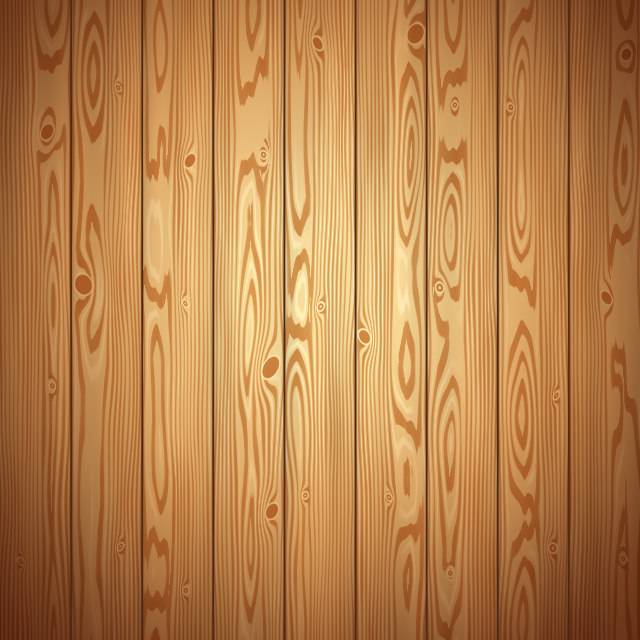
Write a WebGL 2 fragment shader that draws this texture.

```glsl
#version 300 es
precision highp float;

uniform vec2 u_resolution;
out vec4 fragColor;

const float PLANKS = 9.0;
const int KNOTS = 3;
const vec3 HONEY = vec3(0.96, 0.86, 0.61);
const vec3 AMBER = vec3(0.83, 0.61, 0.36);
const vec3 UMBER = vec3(0.39, 0.19, 0.085);
const vec3 GAP = vec3(0.32, 0.15, 0.07);
const vec3 GRAIN_TINT = vec3(0.87, 0.70, 0.53);
const vec3 KNOT_TINT = vec3(0.84, 0.62, 0.42);
const vec3 PALE_TINT = vec3(1.05, 1.11, 1.23);

float hash(vec2 p) {
  return fract(sin(dot(p, vec2(127.1, 311.7))) * 43758.5453);
}

float noise(vec2 p) {
  vec2 cell = floor(p);
  vec2 f = fract(p);
  f = f * f * (3.0 - 2.0 * f);
  float low = mix(hash(cell), hash(cell + vec2(1.0, 0.0)), f.x);
  float high = mix(hash(cell + vec2(0.0, 1.0)), hash(cell + vec2(1.0)), f.x);
  return mix(low, high, f.y);
}

// Soft-edged mask: 1 where d is below the limit
float below(float d, float limit, float soft) {
  return 1.0 - smoothstep(limit - soft, limit + soft, d);
}

// Knot centre in plank space (xy) and radius (z)
vec3 knotAt(float plank, float slot) {
  vec2 seed = vec2(plank + 3.0, slot * 7.0 + 1.0);
  float x = (hash(seed) - 0.5) * 0.085;
  float y = (slot + 0.12 + 0.76 * hash(seed + 17.0)) / float(KNOTS);
  float size = hash(seed + 41.0);
  return vec3(x, y, mix(0.0035, 0.015, size * size * size));
}

// Offset from a knot, sheared so that its outline tilts
vec2 knotOffset(vec2 p, vec3 knot) {
  vec2 d = p - knot.xy;
  d.y -= d.x * (hash(knot.xy) - 0.5) * 1.2;
  return d;
}

// Growth-ring count: parallel at the sides, arched along the heart
float ringPhase(vec2 p, float plank) {
  float eye = 0.0;
  for (int i = 0; i < KNOTS; i++) {
    vec3 knot = knotAt(plank, float(i));
    vec2 d = knotOffset(p, knot);
    vec2 q = d / (knot.z * vec2(2.0, 4.2));
    float pull = exp(-dot(q, q));
    p.x -= d.x * pull * 0.85;
    eye += 1.6 * pull * pull;
  }
  float seed = plank * 19.7;
  p.x += 0.010 * (noise(vec2(p.x * 18.0 + seed, p.y * 5.0)) - 0.5);
  float dx = p.x - (hash(vec2(plank, 5.0)) - 0.5) * 0.07;
  float spread = dx * dx / (abs(dx) + 0.007);
  float heart = exp(-dx * dx / 0.0003);
  float arches = 4.2 * noise(vec2(seed, p.y * 6.0 + seed)) * heart;
  float jitter = 0.8 * noise(vec2(p.x * 60.0 + seed, p.y * 9.0));
  return 165.0 * spread + arches + jitter + eye;
}

// Warm light pooled in the middle, darkening to the corners
vec3 woodLight(vec2 uv) {
  float r = length((uv - vec2(0.5, 0.55)) * vec2(1.04, 0.95));
  vec3 wood = mix(HONEY, AMBER, smoothstep(0.02, 0.44, r));
  return mix(wood, UMBER, smoothstep(0.30, 0.76, r));
}

// Fine dark lines that swell and redden at the arch tips
vec3 paintGrain(vec3 wood, vec2 p, float plank, float px) {
  const vec2 STEP = vec2(0.0005, 0.0);
  float phase = ringPhase(p, plank);
  float across = abs(ringPhase(p + STEP.xy, plank) - phase) / STEP.x;
  float along = abs(ringPhase(p + STEP.yx, plank) - phase) / STEP.x;
  float soft = clamp(length(vec2(across, along)) * px * 1.1, 0.01, 0.3);
  float band = abs(fract(phase) - 0.5);
  float vary = noise(vec2(p.x * 90.0 + plank * 13.0, p.y * 9.0));
  float width = min(mix(0.11, 0.29, vary), (across + 4.0 * along) * 0.0027);
  float line = below(band, width, soft);
  float tip = 3.0 * along / (across + 3.0 * along + 12.0);
  float pale = smoothstep(0.36, 0.46, band);
  pale *= smoothstep(0.35, 0.7, noise(vec2(p.x * 50.0 - plank * 7.0, p.y * 6.0)));
  vec3 color = mix(wood, wood * PALE_TINT, pale * 0.85);
  vec3 tint = mix(GRAIN_TINT, KNOT_TINT, tip);
  return mix(color, wood * tint, line * mix(0.8, 1.0, vary));
}

// Pale rim, darker core; small knots keep a light centre
vec3 paintKnots(vec3 color, vec3 wood, vec2 p, float plank, float px) {
  for (int i = 0; i < KNOTS; i++) {
    vec3 knot = knotAt(plank, float(i));
    float d = length(knotOffset(p, knot) * vec2(1.0, 0.85));
    color = mix(color, wood * PALE_TINT, below(d, knot.z + 0.0022, px));
    color = mix(color, wood * KNOT_TINT, below(d, knot.z, px));
    float small = 1.0 - step(0.006, knot.z);
    color = mix(color, wood, small * below(d, knot.z * 0.45, px));
  }
  return color;
}

void main() {
  vec2 uv = gl_FragCoord.xy / u_resolution;
  float px = 0.75 / min(u_resolution.x, u_resolution.y);
  float plank = min(floor(uv.x * PLANKS), PLANKS - 1.0);
  vec2 p = vec2(uv.x - (plank + 0.5) / PLANKS, uv.y);

  float streak = noise(vec2(uv.x * 40.0, uv.y * 2.5 + plank * 3.0));
  vec3 wood = woodLight(uv) * mix(0.95, 1.05, streak);
  vec3 color = paintGrain(wood, p, plank, px);
  color = paintKnots(color, wood, p, plank, px);

  // Seams between neighbouring planks, with a soft shadow
  float seam = clamp(round(uv.x * PLANKS), 1.0, PLANKS - 1.0) / PLANKS;
  float d = abs(uv.x - seam);
  color *= 1.0 - 0.2 * exp(-d / 0.0025);
  color = mix(color, GAP, below(d, 0.0014, px));
  fragColor = vec4(color, 1.0);
}
```
